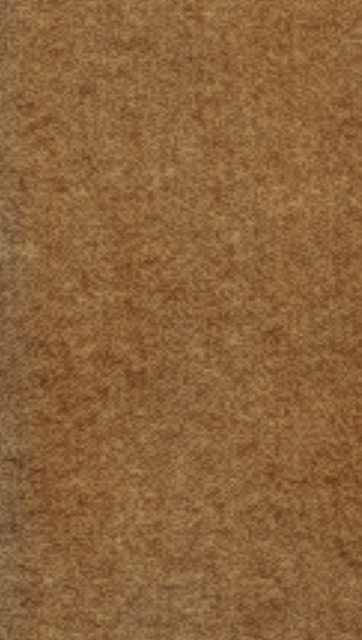
A WebGL 1 fragment shader for this texture:

```glsl
precision highp float;

uniform vec2 u_resolution;

// Colours
const vec3 BASE_BROWN = vec3(0.550, 0.399, 0.242);
const vec3 TONE_RANGE = vec3(0.130, 0.145, 0.110);  // dark to light
const vec3 RUST_SHIFT = vec3(0.012, -0.016, -0.034); // grey to rust

// Feature frequencies, in repeats per canvas height
const vec2 GRAIN_FREQ = vec2(215.0, 235.0);
const vec2 FIBRE_FREQ = vec2(85.0, 135.0);
const vec2 MOTTLE_FREQ = vec2(30.0, 44.0);
const vec2 CLOUD_FREQ = vec2(5.0, 6.0);
const vec2 BAND_FREQ = vec2(24.0, 1.6);

// Strengths
const float GRAIN_AMOUNT = 0.98;
const float FIBRE_AMOUNT = 0.48;
const float MOTTLE_AMOUNT = 0.36;
const float CLOUD_AMOUNT = 0.30;
const float BAND_AMOUNT = 0.15;
const float LIGHT_FLECKS = 0.28;
const float DARK_FLECKS = 0.22;

float hash(vec2 cell) {
  return fract(sin(dot(cell, vec2(127.1, 311.7))) * 43758.5453);
}

// Smooth value noise centred on zero
float noise(vec2 p) {
  vec2 cell = floor(p);
  vec2 f = fract(p);
  f = f * f * (3.0 - 2.0 * f);
  float low = mix(hash(cell), hash(cell + vec2(1.0, 0.0)), f.x);
  float high = mix(hash(cell + vec2(0.0, 1.0)), hash(cell + vec2(1.0)), f.x);
  return mix(low, high, f.y) - 0.5;
}

// Layered noise, turned at each octave to hide the lattice
float fbm(vec2 p) {
  float sum = 0.0;
  float weight = 0.8;
  for (int i = 0; i < 4; i++) {
    sum += weight * noise(p);
    p = mat2(0.96, 0.28, -0.28, 0.96) * p * 2.03 + 17.3;
    weight *= 0.55;
  }
  return sum;
}

void main() {
  vec2 uv = gl_FragCoord.xy / u_resolution;
  vec2 p = gl_FragCoord.xy / u_resolution.y;

  // Worn surface: clouds, mottling, short level fibres and fine grain
  float cloud = fbm(p * CLOUD_FREQ + 3.7);
  float mottle = fbm(p * MOTTLE_FREQ + 41.0);
  vec2 wander = 0.010 * vec2(noise(p * 34.0 + 13.0), noise(p * 30.0));
  float fibre = noise((p + wander) * FIBRE_FREQ + 9.0);
  float grain = noise(p * GRAIN_FREQ) + 0.5 * noise(p.yx * GRAIN_FREQ * 0.6 + 71.0);
  float band = noise(p * BAND_FREQ + 23.0);

  float tone = GRAIN_AMOUNT * grain + FIBRE_AMOUNT * fibre
             + MOTTLE_AMOUNT * mottle + CLOUD_AMOUNT * cloud + BAND_AMOUNT * band;

  // Pale scuffs and dark pits gather inside the matching patches
  float fleck = fibre + 0.6 * mottle + 0.35 * cloud;
  tone += LIGHT_FLECKS * smoothstep(0.30, 0.75, fleck);
  tone -= DARK_FLECKS * smoothstep(0.30, 0.75, -fleck);

  // Paler top, dim belt below the middle, shaded edges
  float belt = exp(-pow((uv.y - 0.40) / 0.16, 2.0));
  float rightEdge = smoothstep(0.80, 1.0, uv.x);
  float leftEdge = 1.0 - smoothstep(0.0, 0.10, uv.x + 0.04 * cloud);
  float corner = smoothstep(0.12, 0.0, uv.x) * smoothstep(0.85, 1.0, uv.y);
  tone += 0.08 * smoothstep(0.45, 0.85, uv.y) + 0.02;
  tone -= 0.15 * belt + 0.10 * rightEdge + 0.25 * corner;

  // Rust in the body, greyer along the left and the foot
  float rust = 0.25 + 0.9 * fbm(p * vec2(7.0, 3.5) + 57.0) + 0.6 * noise(p * 90.0 + 5.0);
  rust -= 1.0 * leftEdge + 0.6 * smoothstep(0.30, 0.0, uv.y) + 0.4 * band;

  vec3 colour = BASE_BROWN + TONE_RANGE * tone + RUST_SHIFT * rust;
  gl_FragColor = vec4(clamp(colour, 0.0, 1.0), 1.0);
}
```
